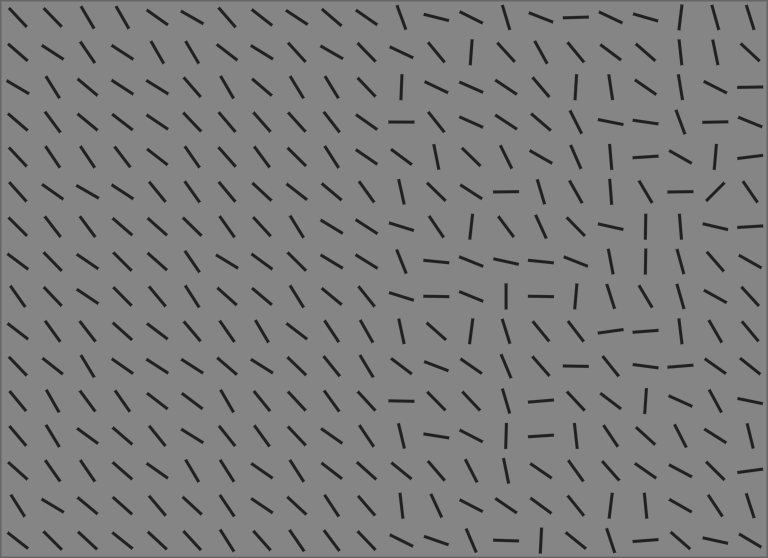
Reproduce this pattern procedurally as a WebGL 1 fragment shader.

```glsl
precision highp float;
// A grid of short dark strokes on grey: the left half leans steadily down to
// the right, the right half scatters widely, and one stroke leans the other way.
// Each cell hashes its index to an angle and draws a rotated box distance.

#define GRID vec2(22.0, 16.0)
#define SPLIT_COLUMN 11.0
#define ODD_CELL vec2(20.0, 10.0)
#define LEAN -0.785
#define CALM_SPREAD 0.27
#define WILD_SPREAD 0.93
#define STROKE_HALF vec2(0.372, 0.043)
#define FRAME_WIDTH 0.0027
#define GROUND vec3(0.52)
#define INK vec3(0.125)
#define FRAME vec3(0.40)

uniform vec2 u_resolution;

float hash(vec2 cell) {
  vec3 q = fract(vec3(cell.xyx) * 0.1031);
  q += dot(q, q.yzx + 33.33);
  return fract((q.x + q.y) * q.z);
}

// Angle of the stroke in a cell, in radians from the horizontal
float strokeAngle(vec2 cell) {
  float spread = mix(CALM_SPREAD, WILD_SPREAD, step(SPLIT_COLUMN, cell.x));
  float jitter = 2.0 * hash(cell + 7.0) - 1.0;
  float isOdd = 1.0 - step(0.5, distance(cell, ODD_CELL));
  return mix(LEAN + spread * jitter, -LEAN, isOdd);
}

float boxDistance(vec2 p, vec2 halfSize) {
  vec2 d = abs(p) - halfSize;
  return length(max(d, 0.0)) + min(max(d.x, d.y), 0.0);
}

// Share of a pixel that lies inside a distance field
float coverage(float dist, float pixel) {
  return 1.0 - smoothstep(-0.75 * pixel, 0.75 * pixel, dist);
}

void main() {
  // Square cells, centred on the canvas
  float cellsPerPixel = GRID.y / u_resolution.y;
  vec2 p = (gl_FragCoord.xy - 0.5 * u_resolution) * cellsPerPixel + 0.5 * GRID;
  vec2 cell = floor(p);
  vec2 local = fract(p) - 0.5;

  // Turn the cell so that its stroke lies along x
  float angle = strokeAngle(cell);
  float c = cos(angle);
  float s = sin(angle);
  vec2 along = vec2(c * local.x + s * local.y, c * local.y - s * local.x);
  float stroke = coverage(boxDistance(along, STROKE_HALF), cellsPerPixel);
  vec3 color = mix(GROUND, INK, stroke);

  // Hairline frame
  vec2 toEdge = min(gl_FragCoord.xy, u_resolution - gl_FragCoord.xy) / u_resolution.y;
  float edge = min(toEdge.x, toEdge.y) - FRAME_WIDTH;
  color = mix(color, FRAME, coverage(edge, 1.0 / u_resolution.y));

  gl_FragColor = vec4(color, 1.0);
}
```
